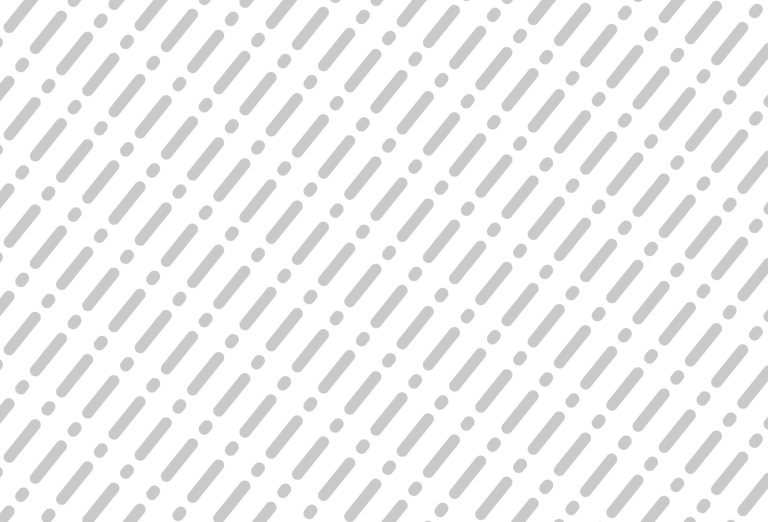
Write a Shadertoy shader that draws this pattern.

```glsl
// Slanted dash-dot strokes in grey on white.
// Marks sit on a sheared grid: each column is shifted down from the last,
// and dots alternate with round-capped dashes along it.

const float COLUMNS = 29.31;      // columns across the canvas
const float MARK_PITCH = 2.05;    // vertical step from dot to dash, in columns
const float COLUMN_DROP = 0.805;  // downward shift of each next column

// Distance to a capsule centred at the origin, along a unit axis
float capsule(vec2 p, vec2 axis, float halfLength, float radius) {
    float along = clamp(dot(p, axis), -halfLength, halfLength);
    return length(p - axis * along) - radius;
}

// Distance to the nearest mark among the neighbouring columns
float dashDots(vec2 p) {
    vec2 slant = normalize(vec2(1.0, COLUMN_DROP - MARK_PITCH));
    float nearest = 1e3;
    for (int k = -1; k <= 1; k++) {
        float column = round(p.x) + float(k);
        float shift = column * COLUMN_DROP;
        float row = round((p.y - shift) / MARK_PITCH);
        vec2 centre = vec2(column, shift + row * MARK_PITCH);
        bool isDot = mod(row, 2.0) < 0.5;
        float halfLength = isDot ? 0.076 : 0.785;
        nearest = min(nearest, capsule(p - centre, slant, halfLength, 0.217));
    }
    return nearest;
}

void mainImage(out vec4 fragColor, in vec2 fragCoord) {
    // One unit is one column; y runs down from the top edge
    float pixel = COLUMNS / iResolution.x;
    vec2 p = vec2(fragCoord.x, iResolution.y - fragCoord.y) * pixel;

    // Move the origin to the first dot
    float d = dashDots(p - vec2(0.847, 2.48));

    float ink = 1.0 - smoothstep(-0.8, 0.8, d / pixel);
    fragColor = vec4(mix(vec3(1.0), vec3(0.79), ink), 1.0);
}
```
